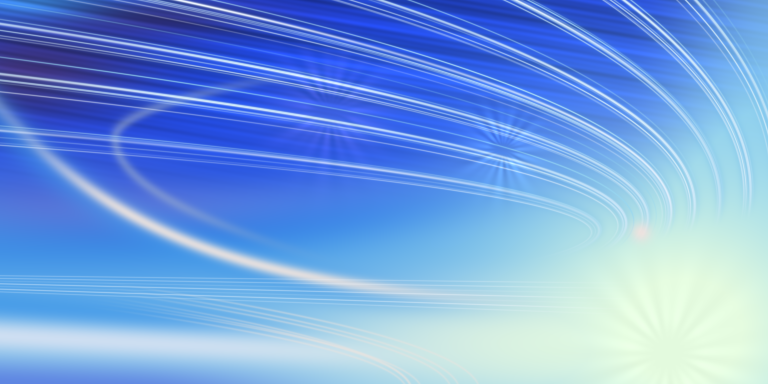
Give the GLSL for this background, as a Shadertoy shader.

```glsl
// Light trails sweeping over a blue sky into a pale glow at the lower right.
// Sky: vertical gradient plus soft blobs and layered-sine streaks. Trails:
// nested parabolas lying on their side, drawn from their distance fields.

const vec3 NAVY   = vec3(0.09, 0.19, 0.70);
const vec3 ROYAL  = vec3(0.11, 0.28, 0.90);
const vec3 AZURE  = vec3(0.26, 0.60, 0.91);
const vec3 PALE   = vec3(0.53, 0.77, 0.92);
const vec3 CYAN   = vec3(0.56, 0.83, 0.94);
const vec3 CREAM  = vec3(0.89, 0.98, 0.87);
const vec3 MIST   = vec3(0.82, 0.90, 0.90);
const vec3 MAROON = vec3(0.25, 0.17, 0.38);
const vec3 VIOLET = vec3(0.34, 0.40, 0.82);
const vec3 PEACH  = vec3(0.93, 0.89, 0.87);
const vec3 WHITE  = vec3(0.96, 0.98, 1.00);

const vec2 GLOW = vec2(1.78, 0.14);
const float GROUPS[8] = float[8](0.0, 0.15, 0.27, 0.40, 0.53, 0.67, 0.84, 1.0);
const int STRANDS = 7;
const float SPREAD = 0.10;
const float TRAIL_WIDTH = 0.0024;

float hash(float n) { return fract(sin(n * 91.35) * 4375.85); }

float blob(vec2 p, vec2 center, vec2 radius) {
    vec2 q = (p - center) / radius;
    return exp(-dot(q, q));
}

// Soft line, never thinner than a pixel; thin lines dim instead.
float line(float d, float width) {
    float w = max(width, 0.65 / iResolution.y);
    return exp(-d * d / (w * w)) * width / w;
}

// Sideways parabola: runs left from its tip and climbs by rise at x = 0.
float strand(vec2 p, vec2 tip, float rise, float width) {
    float v = (p.y - tip.y) / rise;
    float slope = 2.0 * tip.x * v / rise;
    float d = (p.x - tip.x * (1.0 - v * v)) / length(vec2(1.0, slope));
    return line(d, width) * smoothstep(-0.08, 0.05, p.y - tip.y);
}

// Uneven rays around a center, absent at the center itself.
float burst(vec2 p, vec2 center, float radius) {
    vec2 q = (p - center) / radius;
    float a = atan(q.y, q.x);
    float rays = 0.4 + 0.3 * sin(a * 11.0 + 2.0 * sin(a * 3.0)) + 0.3 * sin(a * 19.0 + 1.7);
    float r2 = dot(q, q);
    return rays * exp(-r2) * smoothstep(0.0, 0.25, r2);
}

vec3 sky(vec2 p) {
    vec3 col = mix(PALE, AZURE, smoothstep(0.08, 0.36, p.y));
    col = mix(col, ROYAL, smoothstep(0.36, 0.68, p.y + 0.05 * sin(p.x * 2.2)));
    col = mix(col, NAVY, 0.7 * smoothstep(0.78, 1.0, p.y));
    // Left side shadows and tints
    col = mix(col, VIOLET, 0.70 * blob(p, vec2(0.20, 0.49), vec2(0.50, 0.12)));
    col = mix(col, VIOLET, 0.40 * blob(p, vec2(0.85, 0.70), vec2(0.16, 0.12)));
    col = mix(col, MAROON, 0.85 * blob(p, vec2(0.06, 0.81), vec2(0.34, 0.13)));
    col = mix(col, MAROON, 0.60 * blob(p, vec2(0.40, 0.96), vec2(0.34, 0.06)));
    col = mix(col, AZURE, 0.75 * blob(p, vec2(0.08, 1.0), vec2(0.22, 0.05)));
    // Motion-blurred streaks along a slight tilt
    float s = p.y + 0.16 * p.x;
    float streak = sin(s * 47.0 + sin(p.x * 3.0)) + sin(s * 109.0 + 2.0 * p.x)
                 + 0.8 * sin(s * 223.0 - 3.0 * p.x) + 0.6 * sin(s * 391.0 + 4.0 * p.x);
    col *= 1.0 + 0.085 * streak * smoothstep(0.45, 0.95, p.y);
    // Slanting veils below the trails
    float veil = sin(p.y * 31.0 - p.x * 4.0 + 2.0 * sin(p.x * 2.0)) * blob(p, vec2(0.6, 0.45), vec2(0.8, 0.16));
    col += vec3(0.05, 0.03, 0.0) * veil;
    // Blue and white bands at the lower left
    float leftFade = 1.0 - smoothstep(0.35, 1.1, p.x);
    col = mix(col, AZURE, 0.85 * leftFade * line(p.y - 0.205 + 0.08 * p.x, 0.045));
    col = mix(col, vec3(0.34, 0.48, 0.88), 0.85 * leftFade * line(p.y + 0.04 * p.x, 0.06));
    float bandFade = 1.0 - smoothstep(0.8, 1.5, p.x);
    col = mix(col, vec3(0.83, 0.88, 0.95), 0.92 * bandFade * line(p.y - 0.125 + 0.05 * p.x, 0.04));
    return col;
}

void mainImage(out vec4 fragColor, in vec2 fragCoord) {
    vec2 p = fragCoord / iResolution.xy * vec2(2.0, 1.0);
    vec3 col = sky(p);

    // Blue haze, pale floor, then the wide core
    float d = length((p - GLOW) * vec2(0.88, 1.0));
    float haze = exp(-d * d / 0.36);
    float rightSide = smoothstep(1.62, 2.05, p.x + 0.12 * (1.0 - p.y));
    col = mix(col, CYAN, clamp(haze + 0.6 * rightSide, 0.0, 0.95));
    col = mix(col, MIST, 0.85 * blob(p, vec2(1.30, 0.12), vec2(0.50, 0.15)));
    float floorGlow = 0.8 * blob(p, vec2(1.52, 0.10), vec2(0.42, 0.15));
    col = mix(col, CREAM, max(min(1.15 * exp(-d * d / 0.13), 1.0), floorGlow));

    // Faint ring with an uneven curve above and below its left end
    float y = p.y - 0.64;
    float k = y > 0.0 ? 17.0 : 5.5;
    float ring = line((p.x - 0.30 - k * y * y) / length(vec2(1.0, 2.0 * k * y)), 0.014);
    col = mix(col, vec3(0.62, 0.69, 0.80), 0.5 * ring * (1.0 - smoothstep(0.35, 0.95, p.x)));

    // Broad warm arc falling from the left edge
    float decay = 0.53 * exp(-2.2 * p.x);
    float arc = (p.y - 0.19 - decay) / length(vec2(1.0, 2.2 * decay));
    float arcFade = 1.0 - smoothstep(0.75, 1.5, p.x);
    col = mix(col, AZURE, 0.55 * arcFade * line(arc + 0.015, 0.045));
    col = mix(col, PEACH, arcFade * mix(0.25, 0.92, smoothstep(0.0, 0.35, p.x)) * line(arc, 0.018));

    // Main trails: one bright strand and thinner companions per group
    for (int g = 0; g < 8; g++) {
        for (int i = 0; i < STRANDS; i++) {
            float h = hash(float(g * STRANDS + i) + 1.0);
            float t = GROUPS[g] + (i == 0 ? 0.0 : (h - 0.5) * SPREAD);
            vec2 tip = vec2(1.56 + 0.47 * t, 0.40 + 0.12 * t);
            float rise = 0.26 + 0.8 * t + 0.4 * t * t;
            float power = (i == 0 ? 1.0 : 0.25 + 0.6 * fract(h * 7.3)) * (g == 0 ? 0.7 : 1.0);
            power *= 0.8 + 0.2 * sin(p.x * 5.0 + h * 20.0);
            float width = TRAIL_WIDTH * (i == 0 ? 1.5 : 0.9);
            col = mix(col, AZURE, 0.10 * power * strand(p, tip, rise, 0.012));
            col = mix(col, mix(WHITE, CYAN, i == 0 ? 0.0 : h), power * strand(p, tip, rise, width));
        }
    }

    // Low fan of faint arcs and near-level lines
    for (int i = 0; i < 7; i++) {
        float n = float(i);
        float fan = strand(p, vec2(1.06 + 0.05 * n * hash(n), -0.02), 0.25 + 0.012 * n, 0.003);
        float level = line(p.y - 0.282 + 0.007 * n + (0.012 + 0.004 * n) * p.x, 0.002);
        col = mix(col, PEACH, 0.4 * fan * smoothstep(0.2, 0.8, p.x));
        col = mix(col, WHITE, 0.4 * hash(n + 5.0) * level * (1.0 - smoothstep(1.2, 1.75, p.x)));
    }

    // Flares and rays
    col += 0.20 * CYAN * burst(p, vec2(1.31, 0.61), 0.09);
    col += 0.12 * vec3(0.8, 0.5, 0.9) * burst(p, vec2(0.86, 0.71), 0.14);
    col = mix(col, vec3(1.0, 0.88, 0.86), 0.7 * blob(p, vec2(1.67, 0.395), vec2(0.025)));
    col += 0.05 * burst(p, vec2(1.74, 0.08), 0.20);

    fragColor = vec4(clamp(col, 0.0, 1.0), 1.0);
}
```
